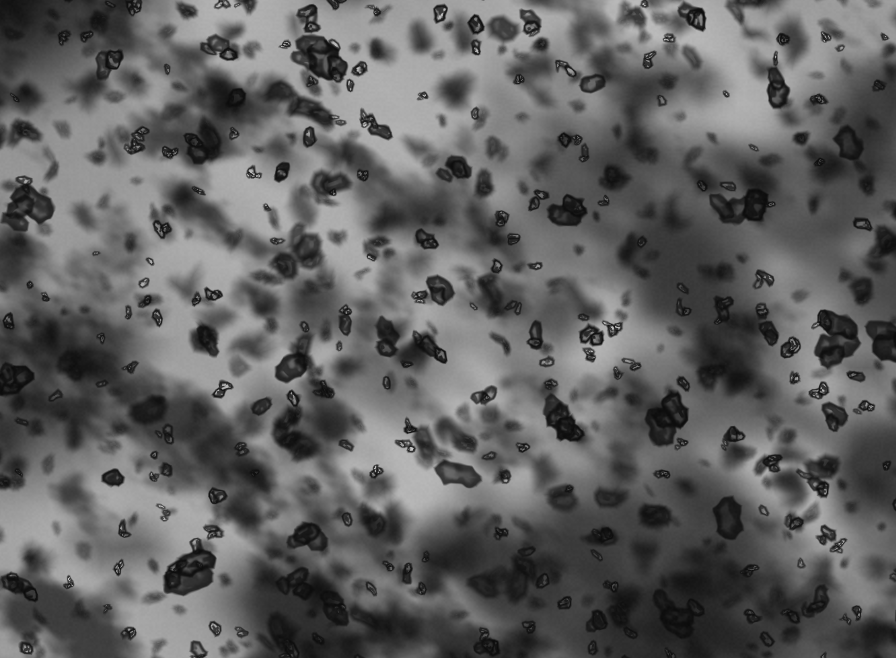
This texture is drawn by a Shadertoy shader. Its source:

```glsl
// Crystals suspended in cloudy fluid under a microscope, in grey tones.
// Slanted noise makes the murk; layers of jittered, chamfered boxes
// make the grains, from broad out-of-focus blots to sharp rimmed crystals.

float hash(vec2 p) {
    return fract(sin(dot(p, vec2(127.1, 311.7))) * 43758.5453);
}

vec2 hash2(vec2 p) {
    return vec2(hash(p), hash(p + 57.3));
}

float noise(vec2 p) {
    vec2 i = floor(p), f = fract(p);
    f = f * f * (3.0 - 2.0 * f);
    return mix(mix(hash(i), hash(i + vec2(1, 0)), f.x),
               mix(hash(i + vec2(0, 1)), hash(i + vec2(1, 1)), f.x), f.y);
}

float fbm(vec2 p) {
    float sum = 0.0, amp = 0.53;
    for (int i = 0; i < 4; i++) {
        sum += amp * noise(p);
        p = mat2(1.6, 1.2, -1.2, 1.6) * p + 7.1;
        amp *= 0.5;
    }
    return sum;
}

vec2 rotate(vec2 p, float a) {
    float c = cos(a), s = sin(a);
    return vec2(c * p.x - s * p.y, s * p.x + c * p.y);
}

// Signed distance to a skewed box with cut corners
float crystal(vec2 q, float r, vec2 shape) {
    q.x += q.y * (shape.x - 0.5) * 0.8;
    vec2 w = abs(q) - r * vec2(0.75 + 0.35 * shape.x, 0.45 + 0.3 * shape.y);
    return max(max(w.x, w.y), (w.x + w.y + 0.38 * r) * 0.7);
}

// Lays one scattered layer of grains, each a clump of up to three crystals
float grains(float light, vec2 p, float cell, float density, float size,
             float blur, float opacity, float glow, float seed) {
    vec2 home = floor(p / cell);
    float ambient = light;
    for (int k = 0; k < 9; k++) {
        vec2 id = home + vec2(k % 3 - 1, k / 3 - 1);
        vec2 key = id + seed;
        if (hash(key + 3.7) > density) continue;
        vec2 centre = (id + hash2(key)) * cell;
        float r = size * mix(0.5, 1.1, hash(key + 9.2));
        int pieces = 1 + int(3.0 * hash(key + 5.9));
        for (int j = 0; j < pieces; j++) {
            vec2 pk = key + 13.7 * float(j + 1);
            vec2 rnd = hash2(pk);
            vec2 drift = j == 0 ? vec2(0) : (rnd - 0.5) * r * 2.0;
            float turn = 0.55 + (hash(pk + 2.3) - 0.5) * 2.4;
            vec2 q = rotate(p - centre - drift, turn);
            float pieceR = r * (j == 0 ? 1.0 : 0.75);
            float d = crystal(q, pieceR, rnd.yx);

            // Dark refracting rim around a lit, uneven core
            float cover = smoothstep(blur, -blur, d);
            float core = smoothstep(0.13, 0.42, -d / pieceR);
            float facet = smoothstep(0.3, 0.8, noise(q / pieceR * 3.5 + rnd * 40.0));
            float tone = mix(0.05, 0.08 + 1.2 * ambient, core * glow * (0.2 + 0.8 * facet));
            light = mix(light, tone, cover * opacity * (0.7 + 0.3 * rnd.x));
        }
    }
    return light;
}

void mainImage(out vec4 fragColor, in vec2 fragCoord) {
    vec2 p = fragCoord / iResolution.y;
    vec2 uv = fragCoord / iResolution.xy;

    // Uneven lamp light, dimmed by clouds slanting down to the right
    vec2 slant = rotate(p, 0.5) * vec2(0.8, 1.15);
    float light = 0.65 + 0.28 * (fbm(slant * 3.5 + 31.0) - 0.5);
    light *= 1.0 - 0.68 * smoothstep(0.45, 0.78, fbm(slant * 3.2 + 4.0));
    light *= 1.0 - 0.62 * smoothstep(0.5, 0.76, fbm(slant * 9.5 + 17.0));

    // Shadowed corners and lower edge
    light *= 1.0 - 0.85 * smoothstep(0.24, 0.0, length(uv - vec2(0, 1)));
    light *= 1.0 - 0.6 * smoothstep(0.2, 0.02, length(uv - vec2(0.76, 0)));
    light *= 1.0 - 0.5 * smoothstep(0.2, 0.02, length(uv - vec2(0, 0.38)));

    // Out-of-focus grains, deepest first
    vec2 wavy = p + 0.016 * (vec2(noise(p * 28.0), noise(p * 28.0 + 50.0)) - 0.5);
    light = grains(light, wavy, 0.20, 0.50, 0.055, 0.040, 0.58, 0.0, 11.0);
    light = grains(light, wavy, 0.10, 0.70, 0.026, 0.014, 0.64, 0.0, 23.0);
    light = grains(light, wavy, 0.06, 0.70, 0.013, 0.006, 0.52, 0.15, 37.0);
    light = grains(light, wavy, 0.11, 0.50, 0.025, 0.006, 0.85, 0.2, 41.0);

    // Crystals in focus, with slightly chipped outlines
    vec2 chipped = p + 0.007 * (vec2(noise(p * 80.0), noise(p * 80.0 + 20.0)) - 0.5);
    light = grains(light, chipped, 0.060, 0.46, 0.0125, 0.0020, 0.95, 0.85, 53.0);
    light = grains(light, chipped, 0.110, 0.45, 0.0200, 0.0022, 1.00, 0.55, 67.0);
    light = grains(light, chipped, 0.170, 0.55, 0.0340, 0.0025, 1.00, 0.36, 79.0);

    // Faint film grain
    light += 0.02 * (noise(p * 320.0) - 0.5);
    fragColor = vec4(vec3(clamp(light, 0.0, 1.0)), 1.0);
}
```
